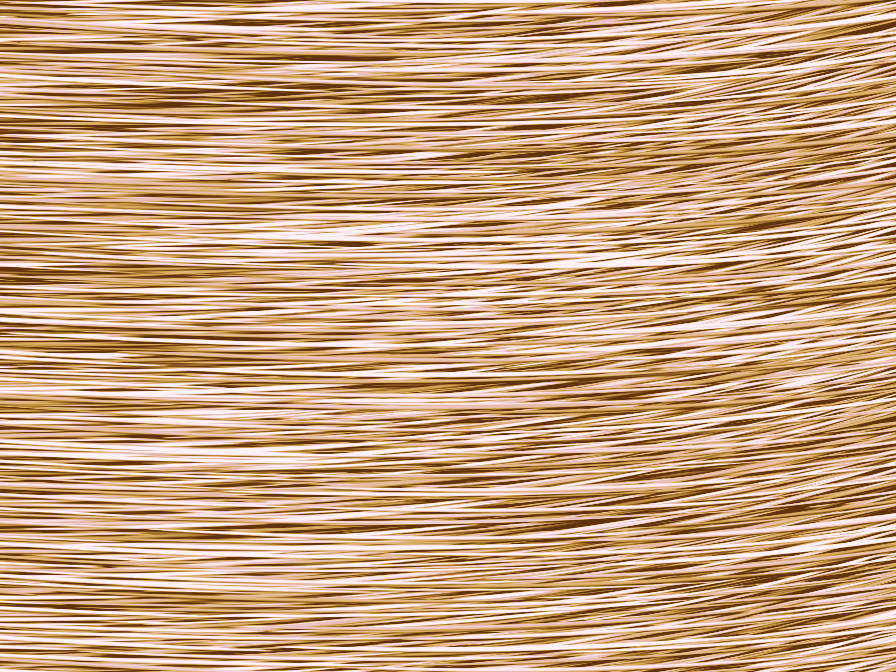
Write a Shadertoy shader that draws this texture.

```glsl
// Fine golden hair: layers of thin tapered strands sweep across the canvas,
// level on the left and bending upward on the right. Each strand shades the
// ones below it; the resulting tone is coloured by a brown-gold-pink ramp.

const int   LAYERS       = 28;
const float ROWS         = 29.0;    // strands per canvas height in one layer
const float THIN         = 0.0012;  // half widths, in canvas heights
const float THICK        = 0.0037;
const float STRAND_LEN   = 0.72;
const float STRAND_LEAN  = 0.016;   // extra slope of single strands
const float SHADOW_DROP  = 0.0022;
const float SHADOW_DEPTH = 0.44;
const float DEPTH_TONE   = 0.40;    // how much upper layers are lighter
const float CLUMP_TONE   = 0.13;
const float CONTRAST     = 1.68;
const float BRIGHTNESS   = 0.575;
const float SOFTNESS     = 1.35;    // edge blur, in pixels

const vec3 DEEP_BROWN = vec3(0.38, 0.20, 0.05);
const vec3 BROWN      = vec3(0.49, 0.29, 0.10);
const vec3 OCHRE      = vec3(0.67, 0.48, 0.18);
const vec3 GOLD       = vec3(0.84, 0.66, 0.34);
const vec3 TAN        = vec3(0.90, 0.73, 0.57);
const vec3 ROSE       = vec3(0.91, 0.74, 0.74);
const vec3 PALE_PINK  = vec3(0.97, 0.87, 0.88);
const vec3 GLINT      = vec3(1.00, 0.95, 0.97);

float hash(vec2 p) {
    return fract(sin(dot(p, vec2(127.1, 311.7))) * 43758.5453);
}

float noise(vec2 p) {
    vec2 i = floor(p), f = fract(p);
    f = f * f * (3.0 - 2.0 * f);
    return mix(mix(hash(i), hash(i + vec2(1, 0)), f.x),
               mix(hash(i + vec2(0, 1)), hash(i + vec2(1, 1)), f.x), f.y);
}

// Height gained by the common flow from the left edge to x
float sweep(float x) {
    return x * (-0.03 + x * (0.03 + 0.028 * x));
}

// Coverage of a line of the given half width, kept faint below one pixel
float lineCover(float d, float halfWidth, float blur) {
    return clamp((halfWidth - abs(d)) / blur + 0.5, 0.0, 1.0)
         * min(1.0, 2.0 * halfWidth / blur);
}

vec3 hairRamp(float t) {
    vec3 c = mix(DEEP_BROWN, BROWN, clamp(t / 0.07, 0.0, 1.0));
    c = mix(c, OCHRE,     clamp((t - 0.07) / 0.15, 0.0, 1.0));
    c = mix(c, GOLD,      clamp((t - 0.22) / 0.16, 0.0, 1.0));
    c = mix(c, TAN,       clamp((t - 0.38) / 0.13, 0.0, 1.0));
    c = mix(c, ROSE,      clamp((t - 0.51) / 0.14, 0.0, 1.0));
    c = mix(c, PALE_PINK, clamp((t - 0.65) / 0.15, 0.0, 1.0));
    return mix(c, GLINT,  clamp((t - 0.80) / 0.20, 0.0, 1.0));
}

// Paints one layer of strands over the tone beneath it
float paintLayer(float tone, vec2 p, float layer, float blur) {
    float depth = (layer + 1.0) / float(LAYERS);
    vec2 seed = vec2(layer * 7.3, layer * 3.1);

    // Each layer leans and waves a little differently
    float lean = 2.0 * hash(seed + 1.7) - 1.0;
    float wave = 0.004 * sin(2.3 * p.x + 3.0 * p.y + 6.28 * hash(seed + 4.2));
    float v = p.y - sweep(p.x) - lean * (0.045 * p.x + 0.025 * p.x * p.x) + wave;
    float across = (v + hash(seed + 9.4)) * ROWS;
    float row = floor(across);

    // Strands follow one another along the row, tapering at both ends
    float along = p.x / STRAND_LEN + 5.0 * hash(seed + vec2(row, 2.6));
    vec2 id = seed + vec2(row, floor(along) * 17.0);
    float s = fract(along);
    float taper = sqrt(4.0 * s * (1.0 - s));
    float width = mix(THIN, THICK, hash(id + 0.3)) * taper;
    float jitter = 0.32 * (hash(id + 5.9) - 0.5);
    float tilt = STRAND_LEAN * STRAND_LEN * (2.0 * hash(id + 3.3) - 1.0);
    float d = (across - row - 0.5 - jitter) / ROWS - tilt * (s - 0.5);

    // Shadow beneath, then a rounded strand lit from above
    float shadow = lineCover(d + SHADOW_DROP, width, 1.3 * blur);
    tone *= 1.0 - SHADOW_DEPTH * shadow;
    float side = clamp(d / max(width, 0.0001), -1.0, 1.0);
    float strand = mix(hash(id + 8.1), depth, DEPTH_TONE)
                 + 0.13 * side - 0.17 * side * side;
    return mix(tone, strand, lineCover(d, width, blur));
}

void mainImage(out vec4 fragColor, in vec2 fragCoord) {
    vec2 p = fragCoord / iResolution.y;
    float blur = SOFTNESS / iResolution.y;

    float tone = 0.10;
    for (int i = 0; i < LAYERS; i++) {
        tone = paintLayer(tone, p, float(i), blur);
    }

    // Soft clumps of lighter and darker hair
    float clump = noise(vec2(3.5 * p.x, 30.0 * (p.y - sweep(p.x))) + 31.0);
    tone += CLUMP_TONE * (clump - 0.5);

    tone = (tone - 0.5) * CONTRAST + BRIGHTNESS;
    fragColor = vec4(hairRamp(clamp(tone, 0.0, 1.0)), 1.0);
}
```
